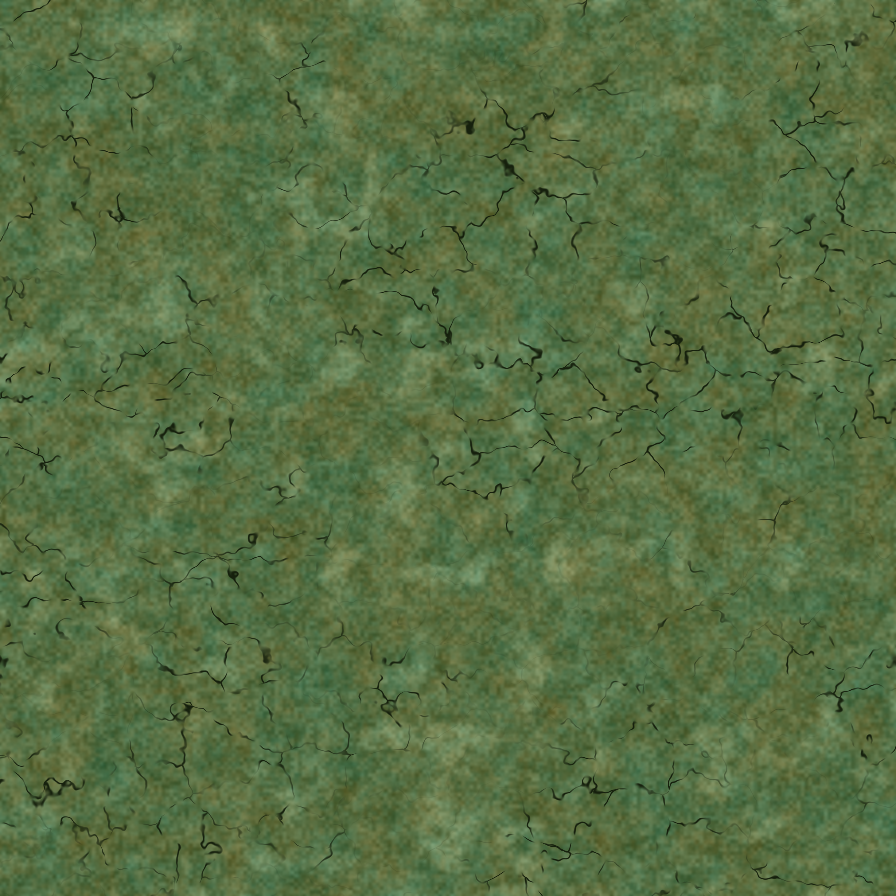
Give the GLSL for this texture, as a Shadertoy shader.

```glsl
// Mossy green stone: pale soft patches, olive and teal mottling and fine grain,
// all from layered value noise, crossed by thin broken dark cracks that follow
// the borders of a warped cellular pattern.

#define BASE_COLOR   vec3(0.338, 0.434, 0.259)
#define CRACK_COLOR  vec3(0.085, 0.125, 0.050)
#define HUE_SHIFT    vec3(0.130, -0.030, -0.090)
#define PATCH_SCALE  26.0
#define PATCH_LIGHT  0.088
#define MOTTLE_SCALE 55.0
#define MOTTLE_LIGHT 0.16
#define GRAIN_SCALE  230.0
#define GRAIN_LIGHT  0.11
#define CRACK_SCALE  16.0
#define CRACK_WIDTH  0.0023
#define CRACK_WARP   0.080

vec2 hash2(vec2 p) {
    vec3 q = fract(p.xyx * vec3(0.1031, 0.1030, 0.0973));
    q += dot(q, q.yzx + 33.33);
    return fract((q.xx + q.yz) * q.zy);
}

float valueNoise(vec2 p) {
    vec2 cell = floor(p);
    vec2 f = fract(p);
    f = f * f * (3.0 - 2.0 * f);
    float bottom = mix(hash2(cell).x, hash2(cell + vec2(1, 0)).x, f.x);
    float top = mix(hash2(cell + vec2(0, 1)).x, hash2(cell + vec2(1, 1)).x, f.x);
    return mix(bottom, top, f.y);
}

// Four rotated octaves, normalised to 0..1
float fbm(vec2 p) {
    const mat2 turn = mat2(1.6, 1.2, -1.2, 1.6);
    float sum = 0.0;
    float weight = 0.5;
    for (int i = 0; i < 4; i++) {
        sum += weight * valueNoise(p);
        p = turn * p + 19.7;
        weight *= 0.5;
    }
    return sum / 0.9375;
}

// Distance to the border between the two nearest cell points
float cellBorder(vec2 p) {
    vec2 cell = floor(p);
    vec2 nearest = vec2(8.0);
    vec2 second = vec2(8.0);
    for (int y = -1; y <= 1; y++) {
        for (int x = -1; x <= 1; x++) {
            vec2 neighbor = cell + vec2(x, y);
            vec2 offset = neighbor + hash2(neighbor + 71.0) - p;
            float d = dot(offset, offset);
            if (d < dot(nearest, nearest)) {
                second = nearest;
                nearest = offset;
            } else if (d < dot(second, second)) {
                second = offset;
            }
        }
    }
    float gap = dot(second, second) - dot(nearest, nearest);
    return 0.5 * gap / max(length(second - nearest), 0.001);
}

// Wandering cracks, present in some regions and broken along their length
float crackAmount(vec2 uv) {
    vec2 warp = vec2(fbm(uv * 22.0 + 5.0), fbm(uv * 22.0 + 47.3)) - 0.5;
    vec2 p = (uv + CRACK_WARP * warp) * vec2(0.85, 1.15);
    float d = cellBorder(p * CRACK_SCALE) / CRACK_SCALE;
    float line = 1.0 - smoothstep(0.1 * CRACK_WIDTH, CRACK_WIDTH, d);
    float region = smoothstep(0.43, 0.60, fbm(uv * 9.0 + 31.0));
    float breaks = smoothstep(0.25, 0.70, valueNoise(uv * 95.0 + 13.0));
    return line * (0.10 + 0.90 * region) * breaks;
}

void mainImage(out vec4 fragColor, in vec2 fragCoord) {
    vec2 uv = fragCoord / iResolution.y;

    // Lightness: pale patches, mottling and grain
    float patches = smoothstep(0.55, 0.78, fbm(uv * vec2(0.92, 1.08) * PATCH_SCALE));
    float mottle = fbm(uv * MOTTLE_SCALE + 83.0) - 0.5;
    float grain = valueNoise(uv * GRAIN_SCALE + 11.0) - 0.5;
    float light = PATCH_LIGHT * patches + MOTTLE_LIGHT * mottle + GRAIN_LIGHT * grain;

    // Hue: olive against teal, in clouds and in single grains
    float hue = fbm(uv * 34.0 + 127.0) - 0.5;
    hue += 0.35 * (valueNoise(uv * GRAIN_SCALE * 0.8 + 59.0) - 0.5);

    vec3 color = BASE_COLOR + light + HUE_SHIFT * hue;
    color = mix(color, CRACK_COLOR, crackAmount(uv));
    fragColor = vec4(clamp(color, 0.0, 1.0), 1.0);
}
```
